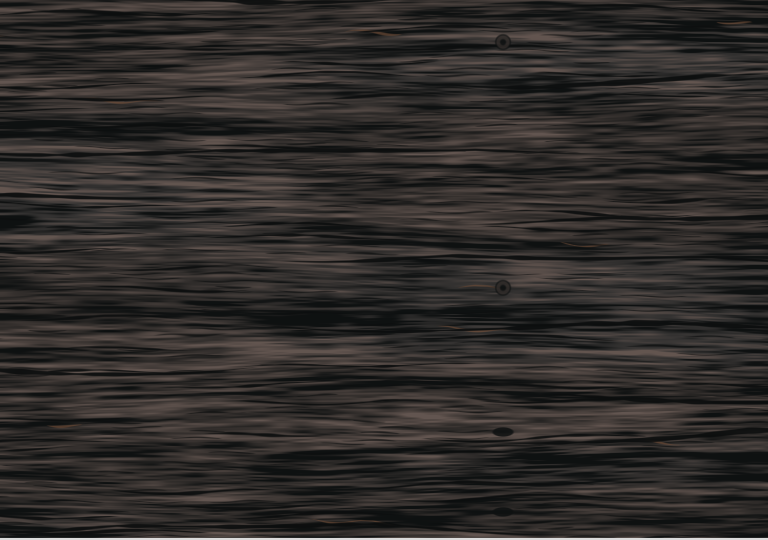
Reproduce this texture procedurally as a WebGL 1 fragment shader.

```glsl
precision highp float;
// Dark weathered timber: horizontal fibres, tapered cracks, splinters and a column of nails.
uniform vec2 u_resolution;

#define GRAIN_FREQ vec2(5.0, 120.0)
#define GRAIN_CONTRAST 1.45
#define BASE_TONE 0.56
#define SEAM_THICKNESS 0.0045
#define CRACK_THICKNESS 0.0026
#define SPLINTER_DENSITY 0.035
#define NAIL_X 0.655
#define NAIL_RADIUS 0.0145
#define EDGE_HEIGHT 0.004

const vec3 CHARRED = vec3(0.055, 0.065, 0.066);
const vec3 UMBER = vec3(0.210, 0.190, 0.180);
const vec3 WORN = vec3(0.370, 0.320, 0.300);
const vec3 ASH = vec3(0.205, 0.205, 0.205);
const vec3 SPLINTER = vec3(0.42, 0.29, 0.21);
const vec3 PALE_EDGE = vec3(0.86);

float hash(vec2 p) {
  return fract(sin(dot(p, vec2(127.1, 311.7))) * 43758.5453);
}

float noise(vec2 p) {
  vec2 i = floor(p), f = fract(p);
  f = f * f * (3.0 - 2.0 * f);
  return mix(mix(hash(i), hash(i + vec2(1.0, 0.0)), f.x),
             mix(hash(i + vec2(0.0, 1.0)), hash(i + 1.0), f.x), f.y);
}

// Layered sines bend the fibres gently
float bend(vec2 p) {
  return 0.006 * sin(p.x * 2.1 + p.y * 9.0)
       + 0.003 * sin(p.x * 5.3 - p.y * 21.0 + 1.0)
       + 0.0012 * sin(p.x * 14.0 + p.y * 47.0);
}

// One tapered horizontal sliver per occupied cell; each row is shifted at random
float slivers(vec2 p, vec2 cell, float density, float thickness) {
  float soft = 0.9 / u_resolution.y;
  float cover = 0.0;
  for (int j = -1; j <= 1; j++) {
    float row = floor(p.y / cell.y) + float(j);
    float x = p.x / cell.x + 7.0 * hash(vec2(row, 3.7));
    vec2 id = vec2(floor(x), row);
    float along = (fract(x) * 2.0 - 1.0) / mix(0.4, 1.0, hash(id + 11.3));
    float taper = max(1.0 - along * along, 0.0);
    float wander = 0.12 * cell.y * sin(x * 9.0 + row * 2.3);
    float middle = (row + 0.2 + 0.6 * hash(id + 5.1)) * cell.y + min(wander, 0.003);
    float ragged = 0.3 + 1.1 * noise(vec2(p.x * 28.0, row * 3.1));
    float halfWidth = thickness * taper * ragged;
    float body = 1.0 - smoothstep(halfWidth - soft, halfWidth + soft, abs(p.y - middle));
    float present = step(hash(id + 23.9), density);
    cover = max(cover, present * body * smoothstep(0.0, 0.35, taper));
  }
  return cover;
}

// Two round screw heads above two split, empty holes
vec3 addNails(vec3 color, vec2 p, float aspect) {
  vec4 heights = vec4(0.922, 0.467, 0.200, 0.052);
  float soft = 1.2 / u_resolution.y;
  for (int i = 0; i < 4; i++) {
    vec2 d = p - vec2(NAIL_X * aspect, heights[i]);
    float isHole = step(1.5, float(i));
    float r = length(d * mix(vec2(1.0), vec2(0.75, 1.7), isHole));
    float split = exp(-abs(d.x) * 32.0) * exp(-abs(d.y) * 330.0);
    color = mix(color, CHARRED, 0.75 * split);
    float disc = 1.0 - smoothstep(NAIL_RADIUS - soft, NAIL_RADIUS + soft, r);
    float ring = 1.0 - smoothstep(0.0012, 0.0012 + 2.0 * soft, abs(r - NAIL_RADIUS * 0.62));
    vec3 head = mix(CHARRED, UMBER * 0.85, ring * (1.0 - isHole));
    color = mix(color, head, disc * 0.88);
  }
  return color;
}

void main() {
  vec2 uv = gl_FragCoord.xy / u_resolution;
  float aspect = u_resolution.x / u_resolution.y;
  vec2 p = vec2(uv.x * aspect, uv.y);
  vec2 q = vec2(p.x, p.y + bend(p));

  // Fibres at three widths, over broad bands of tone
  float fibres = 0.50 * (noise(q * GRAIN_FREQ) - 0.5)
               + 0.46 * (noise(q * GRAIN_FREQ * vec2(2.0, 1.8) + 17.0) - 0.5)
               + 0.36 * (noise(q * GRAIN_FREQ * vec2(5.0, 2.9) + 41.0) - 0.5);
  float relief = mix(0.65, 1.25, noise(q * vec2(0.8, 9.0) + 5.0));
  float bands = noise(q * vec2(1.1, 22.0) + 9.0) - 0.5;
  float tone = BASE_TONE + GRAIN_CONTRAST * fibres * relief + 0.42 * bands;

  // Damp streaks and darker borders
  tone -= 0.28 * smoothstep(0.62, 0.9, noise(q * vec2(1.4, 17.0) + 31.0));
  vec2 fromCentre = uv - vec2(0.5, 0.56);
  tone -= 0.42 * dot(fromCentre, fromCentre);

  // Colour ramp, with grey weathering in some boards
  float greying = 0.65 * smoothstep(0.45, 0.85, noise(q * vec2(0.9, 8.0) + 53.0));
  vec3 middle = mix(UMBER, ASH, greying);
  vec3 color = mix(CHARRED, middle, smoothstep(-0.08, 0.55, tone));
  color = mix(color, WORN, clamp((tone - 0.5) * 1.8, 0.0, 1.1));

  // Splinters lie across the grain, cracks cut through it
  float splinter = slivers(vec2(q.x, q.y + 0.06 * q.x), vec2(0.17, 0.03), SPLINTER_DENSITY, 0.0022);
  color = mix(color, SPLINTER, 0.7 * splinter);
  float cracks = slivers(q, vec2(1.6, 0.115), 0.75, SEAM_THICKNESS);
  cracks = max(cracks, slivers(q + 3.0, vec2(0.5, 0.03), 0.45, CRACK_THICKNESS));
  cracks = max(cracks, 0.75 * slivers(q + 7.0, vec2(0.16, 0.011), 0.35, CRACK_THICKNESS * 0.6));
  color = mix(color, CHARRED * 0.8, 0.92 * cracks);

  color = addNails(color, p, aspect);
  float edgeSoft = 0.5 / u_resolution.y;
  color = mix(PALE_EDGE, color, smoothstep(EDGE_HEIGHT - edgeSoft, EDGE_HEIGHT + edgeSoft, uv.y));
  gl_FragColor = vec4(color, 1.0);
}
```
